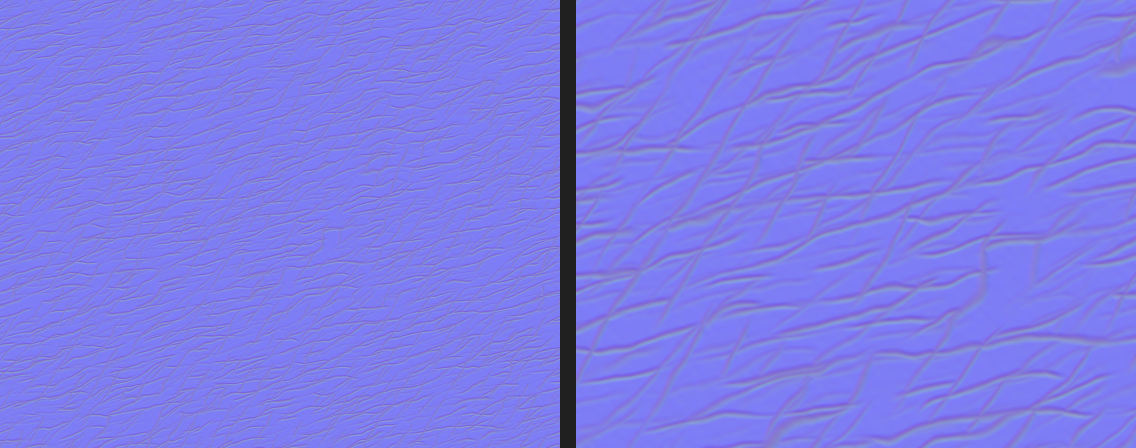
Left: the whole. Right: its middle third, enlarged.
A WebGL 1 fragment shader for this texture map:

```glsl
precision highp float;
// Leather normal map: fine wavy creases, nearly level and steep, crossing into a net of slanted grains.
uniform vec2 u_resolution;

float hash(vec2 p) {
  return fract(sin(dot(p, vec2(127.1, 311.7))) * 43758.5453);
}

float noise(vec2 p) {
  vec2 i = floor(p), f = fract(p);
  f = f * f * (3.0 - 2.0 * f);
  return mix(mix(hash(i), hash(i + vec2(1, 0)), f.x),
             mix(hash(i + vec2(0, 1)), hash(i + vec2(1, 1)), f.x), f.y);
}

// Wavy parallel creases that fade in and out along their length
float creases(vec2 p, float angle, float spacing, float seed) {
  vec2 along = vec2(cos(angle), sin(angle));
  float u = dot(p, along);
  float v = dot(p, vec2(-along.y, along.x));
  v += 0.022 * noise(p * 9.0 + seed) + 0.011 * noise(p * 31.0 + seed * 3.0);
  v += 0.0025 * noise(p * 90.0 + seed);

  float row = floor(v / spacing + 0.5);
  float d = abs(v - row * spacing);
  float strength = smoothstep(0.2, 0.65, noise(vec2(u * 32.0 + row * 17.3, row + seed)));
  return strength * (1.0 - smoothstep(0.0, 0.0029, d));
}

float creaseDepth(vec2 p) {
  float level = max(creases(p, 0.16, 0.021, 3.0), creases(p, 0.4, 0.023, 19.0));
  float steep = max(creases(p, 1.0, 0.024, 37.0), 0.75 * creases(p, 0.72, 0.034, 58.0));
  float faint = 0.4 * creases(p, 0.25, 0.015, 83.0);
  return max(max(level, 0.85 * steep), faint) + 0.18 * noise(p * 230.0);
}

void main() {
  vec2 p = gl_FragCoord.xy / u_resolution.x;
  vec2 e = vec2(0.001, 0.0);

  // The surface leans towards growing depth
  float depth = creaseDepth(p);
  vec2 tilt = vec2(creaseDepth(p + e.xy) - creaseDepth(p - e.xy),
                   creaseDepth(p + e.yx) - creaseDepth(p - e.yx));

  float red = 0.055 * tilt.x + 0.03 * tilt.y + 0.03 * depth;
  float green = 0.13 * tilt.y + 0.015 * tilt.x;
  green *= green < 0.0 ? 0.85 : 1.0;
  float blue = -0.15 * depth - 0.4 * max(green, 0.0) - 0.1 * max(-green, 0.0);
  gl_FragColor = vec4(vec3(0.49, 0.49, 0.975) + vec3(red, green, blue), 1.0);
}
```
